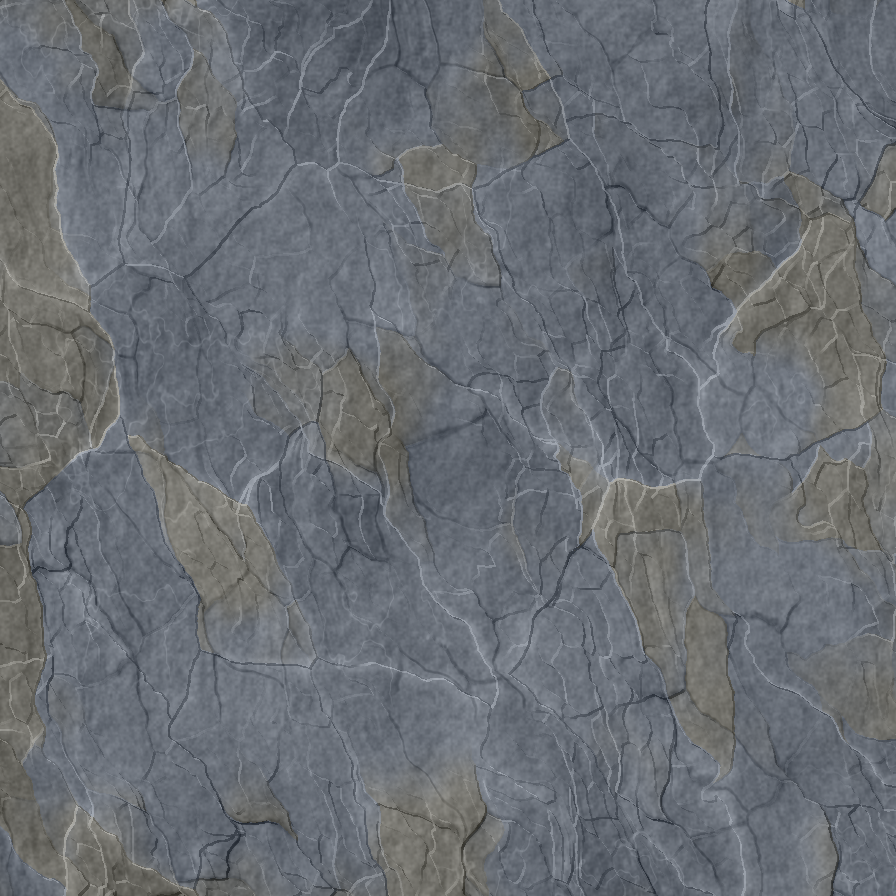
This texture is drawn by a Shadertoy shader. Its source:

```glsl
// Weathered slate cliff: leaning, overlapping plates with chipped rubble between.
// Warped Voronoi cells at three scales form tilted slabs; their summed height is
// lit from the upper left, then tinted blue-grey or ochre-grey and scratched.

float hash(vec2 p) {
    return fract(sin(dot(p, vec2(127.1, 311.7))) * 43758.5453);
}

vec2 hash2(vec2 p) {
    return vec2(hash(p), hash(p + 37.3));
}

float noise(vec2 p) {
    vec2 i = floor(p), f = fract(p);
    f = f * f * (3.0 - 2.0 * f);
    return mix(mix(hash(i), hash(i + vec2(1, 0)), f.x),
               mix(hash(i + vec2(0, 1)), hash(i + vec2(1, 1)), f.x), f.y);
}

float fbm(vec2 p) {
    float sum = 0.0, amp = 0.53;
    for (int i = 0; i < 4; i++) {
        sum += amp * noise(p);
        p = mat2(1.6, 1.2, -1.2, 1.6) * p + 5.7;
        amp *= 0.5;
    }
    return sum;
}

// Voronoi slabs: x = tilted height, y = distance to the border, z = cell value
vec3 plates(vec2 p) {
    vec2 cell = floor(p), f = fract(p), nearest = vec2(0), id = vec2(0);
    float d1 = 9.0, d2 = 9.0;
    for (int y = -1; y <= 1; y++)
    for (int x = -1; x <= 1; x++) {
        vec2 g = vec2(x, y);
        vec2 r = g + hash2(cell + g) - f;
        float d = length(r);
        if (d < d1) {
            d2 = d1;
            d1 = d;
            nearest = r;
            id = cell + g;
        } else d2 = min(d2, d);
    }
    vec2 tilt = hash2(id + 11.9) - 0.5;
    float value = hash(id + 71.7);
    return vec3(value * 0.6 + dot(tilt, nearest) * 1.3, d2 - d1, value);
}

// Ragged borders, stretched along a steep lean to the lower right
vec2 strata(vec2 p) {
    vec2 w = p + 0.13 * (vec2(fbm(p * 5.0), fbm(p * 5.0 + 40.0)) - 0.5);
    w += 0.022 * (vec2(fbm(p * 26.0), fbm(p * 26.0 + 80.0)) - 0.5);
    return vec2(w.x + 0.35 * w.y, w.y * 0.58);
}

// Patches where the slabs have broken into rubble
float rubble(vec2 p) {
    return smoothstep(0.38, 0.62, fbm(p * vec2(6.0, 4.0) + 9.0));
}

float relief(vec2 p) {
    vec2 q = strata(p);
    float broken = rubble(p);
    float h = 0.032 * plates(q * 6.5).x;
    h += 0.014 * mix(0.15, 1.0, broken) * plates(q * 15.0 + 3.0).x;
    h += 0.006 * broken * plates(q * 36.0 + 8.0).x;
    h += 0.010 * fbm(q * vec2(26.0, 18.0));
    return h + 0.0022 * fbm(p * vec2(95.0, 75.0));
}

void mainImage(out vec4 fragColor, in vec2 fragCoord) {
    vec2 p = fragCoord / iResolution.y;
    vec2 q = strata(p);
    vec3 slab = plates(q * 6.5), chip = plates(q * 15.0 + 3.0);
    float broken = rubble(p);

    // Slope lighting, limited so that ledges become thin bright or dark rims
    float e = 0.0024, h = relief(p);
    vec2 slope = vec2(relief(p + vec2(e, 0)) - h, relief(p + vec2(0, e)) - h) / e;
    float light = 0.13 * tanh(1.5 * dot(slope, vec2(0.75, -0.66)));

    // Blue-grey slate with ochre-grey stained faces
    float stain = 0.5 * fbm(p * 4.0 + 21.0) + 0.3 * slab.z + 0.2 * chip.z;
    stain = smoothstep(0.44, 0.60, stain + 0.08 * (broken - 0.5));
    vec3 rock = mix(vec3(0.405, 0.430, 0.467), vec3(0.432, 0.427, 0.402), stain);
    rock += 0.045 * (slab.z - 0.5) + 0.12 * (fbm(p * 9.0 + 4.0) - 0.5);
    rock += light;

    // Pale worn rims and hairline cracks along some borders
    float worn = smoothstep(0.40, 0.65, noise(p * 9.0 + 60.0));
    rock += 0.065 * worn * (1.0 - smoothstep(0.0, 0.13, slab.y));
    float crack = 1.0 - smoothstep(0.01, 0.07, chip.y);
    rock -= 0.09 * crack * smoothstep(0.45, 0.70, noise(p * 13.0 + 30.0));

    // Fine pale scratches and mineral grain
    float vein = abs(fbm(p * vec2(24.0, 17.0) + 15.0) - 0.5);
    float scratched = smoothstep(0.5, 0.75, noise(p * 7.0 + 90.0));
    rock += 0.07 * scratched * (1.0 - smoothstep(0.0, 0.022, vein));
    rock += 0.055 * (noise(p * 330.0) - 0.5) + 0.05 * (noise(p * 150.0) - 0.5);

    fragColor = vec4(clamp(rock, 0.0, 1.0), 1.0);
}
```
